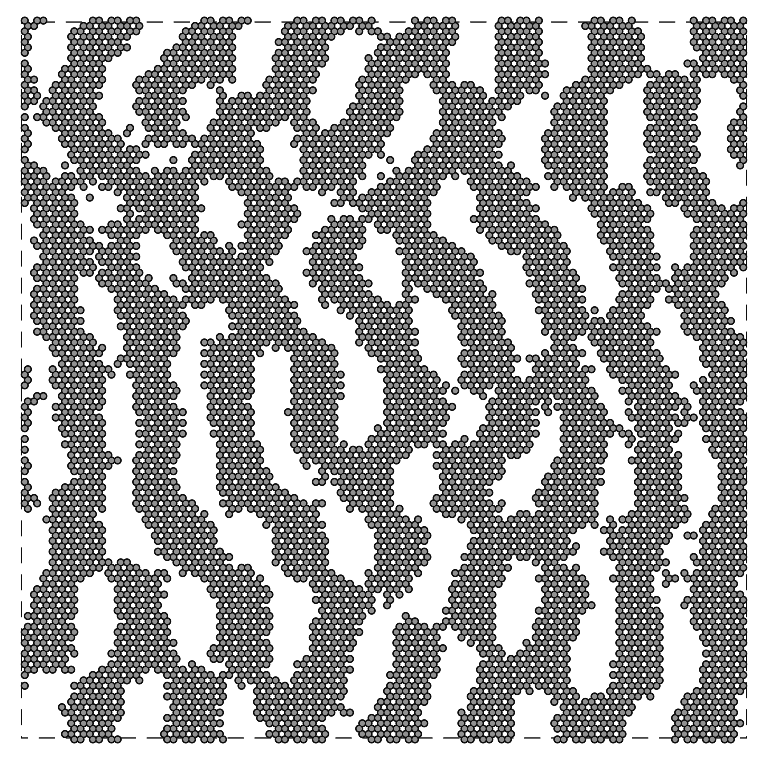
This pattern is drawn by a WebGL 2 fragment shader. Its source:

```glsl
#version 300 es
precision highp float;

uniform vec2 u_resolution;
out vec4 fragColor;

// Lengths are fractions of the canvas height.
const vec2 BOX_HALF = vec2(0.477, 0.471);
const float BOND = 0.00815;
const float DISC_RADIUS = 0.66 * BOND;
const float FILL_RADIUS = 0.415 * BOND;
const float VOID_PERIOD = 0.104;
const float VOID_LEVEL = 0.37;
const float WAVE_SPREAD = 1.75;
const int WAVES = 14;
const float ROUGH_SCALE = 52.0;
const float ROUGH_AMOUNT = 1.0;
const float DASH_PERIOD = 0.0355;
const float DASH_LENGTH = 0.021;
const float LINE_HALF = 0.0008;
const float EDGE_SOFTNESS = 0.42;
const vec3 PAPER = vec3(1.0);
const vec3 INK = vec3(0.05);
const vec3 DISC_GREY = vec3(0.57);
const float TAU = 6.2831853;

float hash(vec2 p) {
    vec3 q = fract(vec3(p.xyx) * 0.1031);
    q += dot(q, q.yzx + 33.33);
    return fract((q.x + q.y) * q.z);
}

vec2 gradient(vec2 cell) {
    float angle = TAU * hash(cell + 71.0);
    return vec2(cos(angle), sin(angle));
}

float gradientNoise(vec2 p) {
    vec2 i = floor(p);
    vec2 f = p - i;
    vec2 w = f * f * f * (f * (f * 6.0 - 15.0) + 10.0);
    vec2 e = vec2(1.0, 0.0);
    float low = mix(dot(gradient(i), f), dot(gradient(i + e), f - e), w.x);
    float high = mix(dot(gradient(i + e.yx), f - e.yx),
                     dot(gradient(i + e.xx), f - e.xx), w.x);
    return mix(low, high, w.y);
}

// Sum of similar waves with spread directions: a labyrinth of tall worms.
float voidField(vec2 p) {
    float sum = 0.0;
    for (int i = 0; i < WAVES; i++) {
        float n = float(i);
        float angle = ((n + 0.5) / float(WAVES) - 0.5) * WAVE_SPREAD;
        float k = TAU / VOID_PERIOD * mix(0.84, 1.16, hash(vec2(n, 5.0)));
        float phase = TAU * hash(vec2(n, 23.0));
        sum += cos(k * dot(p, vec2(cos(angle), sin(angle))) + phase);
    }
    return sum / sqrt(0.5 * float(WAVES))
         + ROUGH_AMOUNT * gradientNoise(p * ROUGH_SCALE);
}

bool isOccupied(vec2 site) {
    vec2 inside = BOX_HALF + 0.3 * BOND - abs(site);
    return min(inside.x, inside.y) > 0.0 && voidField(site) < VOID_LEVEL;
}

// Distance to the closest occupied site of the honeycomb lattice.
float discDistance(vec2 p) {
    vec2 cell = BOND * vec2(3.0, sqrt(3.0));
    float nearest = 1.0;
    for (int i = 0; i < 4; i++) {
        float side = float(i % 2) - 0.5;
        vec2 offset = 0.5 * cell * float(i / 2) + vec2(side * BOND, 0.0);
        vec2 site = round((p - offset) / cell) * cell + offset;
        float d = length(p - site);
        if (d < 1.5 * DISC_RADIUS && d < nearest && isOccupied(site)) nearest = d;
    }
    return nearest;
}

float coverage(float distance, float pixel) {
    float soft = EDGE_SOFTNESS * pixel;
    return 1.0 - smoothstep(-soft, soft, distance);
}

float dashedFrame(vec2 p, float pixel) {
    vec2 edge = abs(p) - BOX_HALF;
    float along = edge.x > edge.y ? p.y : p.x;
    float dash = abs(fract(along / DASH_PERIOD) - 0.5) * DASH_PERIOD;
    float line = abs(max(edge.x, edge.y)) - LINE_HALF;
    return coverage(max(line, dash - 0.5 * DASH_LENGTH), pixel);
}

void main() {
    float pixel = 1.0 / u_resolution.y;
    vec2 p = (gl_FragCoord.xy - 0.5 * u_resolution) * pixel;

    // Frame first, then outlined discs over it.
    vec3 color = mix(PAPER, INK, dashedFrame(p, pixel));
    float d = discDistance(p);
    color = mix(color, INK, coverage(d - DISC_RADIUS, pixel));
    color = mix(color, DISC_GREY, coverage(d - FILL_RADIUS, pixel));
    fragColor = vec4(color, 1.0);
}
```
